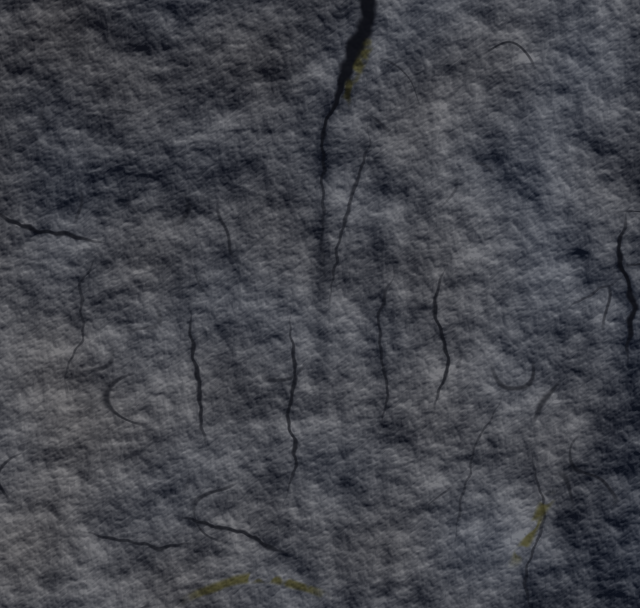
Give the GLSL for this texture, as a Shadertoy shader.

```glsl
#define SHADOW_ROCK vec3(0.11, 0.12, 0.15)
#define LIT_ROCK vec3(0.38, 0.385, 0.405)
#define MOSS_COLOR vec3(0.21, 0.20, 0.10)
#define CRACK_COLOR vec3(0.045, 0.05, 0.07)
#define BASE_TONE 0.55
#define RELIEF_GAIN 0.155
#define STREAK_GAIN 0.36
#define GRAIN_SCALE 9.0
#define CRACK_COUNT 13
#define CRACK_WIDTH 0.0042
#define LIGHT_DIR vec2(0.45, 0.89)

float hash(float n) { return fract(sin(n * 127.1) * 43758.5); }

vec2 gradientAt(vec2 cell) {
    vec3 q = fract(cell.xyx * vec3(0.1031, 0.1030, 0.0973));
    q += dot(q, q.yzx + 33.33);
    float angle = 6.2832 * fract((q.x + q.y) * q.z);
    return vec2(cos(angle), sin(angle));
}

// Gradient noise, roughly -0.7 to 0.7
float noise(vec2 p) {
    vec2 i = floor(p), f = fract(p);
    vec2 u = f * f * f * (f * (f * 6.0 - 15.0) + 10.0);
    vec2 e = vec2(1.0, 0.0);
    float low = mix(dot(gradientAt(i), f), dot(gradientAt(i + e), f - e), u.x);
    float high = mix(dot(gradientAt(i + e.yx), f - e.yx),
                     dot(gradientAt(i + 1.0), f - 1.0), u.x);
    return mix(low, high, u.y);
}

// Rough rock height, stretched along a rising diagonal
float height(vec2 p) {
    vec2 q = vec2(dot(p, vec2(0.60, 0.52)), dot(p, vec2(-0.70, 0.80)));
    float sum = 0.0, freq = GRAIN_SCALE;
    for (int i = 0; i < 6; i++) {
        float n = noise(q * freq + float(i) * 17.3);
        sum += (n - 0.5 * abs(n)) / freq;
        freq *= 1.85;
    }
    return sum;
}

// Signed offset from a tapered fissure in x, strength in y
vec2 fissure(vec2 p, float id) {
    bool shallow = mod(id, 3.0) > 1.5;
    vec2 center = vec2(fract(id * 0.618 + 0.13) * 1.05, 0.08 + 0.75 * hash(id + 4.0));
    float angle = shallow ? -0.5 + 0.9 * hash(id + 9.0) : 1.3 + 0.4 * hash(id + 9.0);
    float reach = (shallow ? 0.05 : 0.12) + 0.09 * hash(id + 21.0);
    vec2 along = vec2(cos(angle), sin(angle)), d = p - center;
    float s = dot(d, along);
    float across = dot(d, vec2(along.y, -along.x));
    across += 0.035 * noise(vec2(s * 9.0, id * 3.7)) + 0.007 * noise(vec2(s * 45.0, id));
    return vec2(across, smoothstep(reach, reach * 0.4, abs(s)));
}

void mainImage(out vec4 fragColor, in vec2 fragCoord) {
    vec2 p = fragCoord / iResolution.y;
    float pixel = 1.0 / iResolution.y;
    float broad = noise(p * 3.1 + 5.0);
    float medium = noise(p * 13.0 + 2.0);
    float fine = noise(p * 48.0);
    vec2 bent = p + 0.012 * vec2(medium, noise(p * 15.0 + 40.0));

    // Relief lit from above
    float stepSize = 0.0032;
    float slope = (height(p) - height(p + stepSize * LIGHT_DIR)) / stepSize;
    float tone = BASE_TONE + RELIEF_GAIN * slope + 0.2 * broad + 0.16 * medium;

    // Broad light and weathered vertical streaks
    tone += 0.20 * smoothstep(0.6, 0.0, length(p - vec2(0.05, 0.2)));
    tone -= 0.17 * smoothstep(0.75, 0.1, length(p - vec2(0.1, 0.95)));
    tone += 0.09 * smoothstep(0.3, 0.0, abs(p.x - 0.72));
    float streak = noise(vec2(bent.x * 17.0, p.y * 1.7)) + 0.6 * noise(vec2(bent.x * 43.0, p.y * 4.0));
    tone += STREAK_GAIN * streak * mix(0.35, 1.0, smoothstep(0.3, 0.6, p.x));

    // Curved buttress with a pale edge and a shaded far side
    float edge = bent.x - 1.05 + 0.25 * pow(1.0 - p.y, 3.0) + 0.02 * broad;
    tone -= 0.33 * smoothstep(-0.005, 0.05, edge);
    tone += 0.15 * smoothstep(0.035, 0.0, abs(edge + 0.018));

    // Scattered fissures, each with one lit lip
    float dark = 0.0;
    for (int i = 0; i < CRACK_COUNT; i++) {
        vec2 f = fissure(p, float(i));
        float power = mix(0.3, 1.0, hash(float(i) + 31.0));
        float width = CRACK_WIDTH * f.y * power * (0.7 + 1.6 * abs(medium + fine));
        dark = max(dark, f.y * power * smoothstep(width + pixel, width * 0.3, abs(f.x)));
        tone -= 0.18 * f.y * power * smoothstep(0.016, 0.0, abs(f.x));
        tone += 0.15 * f.y * power * smoothstep(0.009, 0.0, abs(f.x - 0.011));
    }

    // Small broken ledges
    float ledge = abs(noise(bent * vec2(8.0, 10.0) + 70.0));
    float broken = smoothstep(0.12, 0.4, noise(p * 7.0 + 90.0));
    dark = max(dark, 0.6 * broken * smoothstep(0.035, 0.005, ledge));

    // Gully at the top, thinning into a long seam
    float gully = bent.x - 0.53 - 0.075 * smoothstep(0.75, 1.0, p.y) + 0.008 * fine;
    float gullyWidth = 0.002 + 0.015 * smoothstep(0.8, 0.95, p.y);
    float open = smoothstep(0.45, 0.9, p.y);
    dark = max(dark, open * smoothstep(gullyWidth + 0.003, gullyWidth * 0.5, abs(gully)));
    tone -= 0.26 * smoothstep(0.02, 0.0, abs(gully)) * smoothstep(0.2, 0.4, p.y);
    tone += 0.2 * open * smoothstep(0.025, 0.0, abs(gully - 0.04));

    // Moss in the gully, on the buttress and along the foot
    float moss = smoothstep(0.014, 0.004, abs(gully - 0.017)) * smoothstep(0.07, 0.04, abs(p.y - 0.88));
    moss = max(moss, smoothstep(0.014, 0.003, abs(edge)) * smoothstep(0.07, 0.03, abs(p.y - 0.13)));
    float foot = bent.y - 0.05 + 2.5 * pow(p.x - 0.42, 2.0);
    moss = max(moss, smoothstep(0.012, 0.003, abs(foot)) * smoothstep(0.13, 0.08, abs(p.x - 0.42)));
    moss *= smoothstep(-0.15, 0.2, fine + medium);

    // Colour
    vec3 color = mix(SHADOW_ROCK, LIT_ROCK, clamp(tone, -0.2, 1.25));
    color += vec3(0.012, 0.002, -0.012) * (noise(p * 5.0 + 11.0) + 0.4 - p.x * 0.7);
    color = mix(color, CRACK_COLOR, 0.9 * dark);
    color = mix(color, MOSS_COLOR * (0.6 + 0.7 * clamp(tone, 0.0, 1.0)), 0.75 * moss);
    fragColor = vec4(color, 1.0);
}
```
